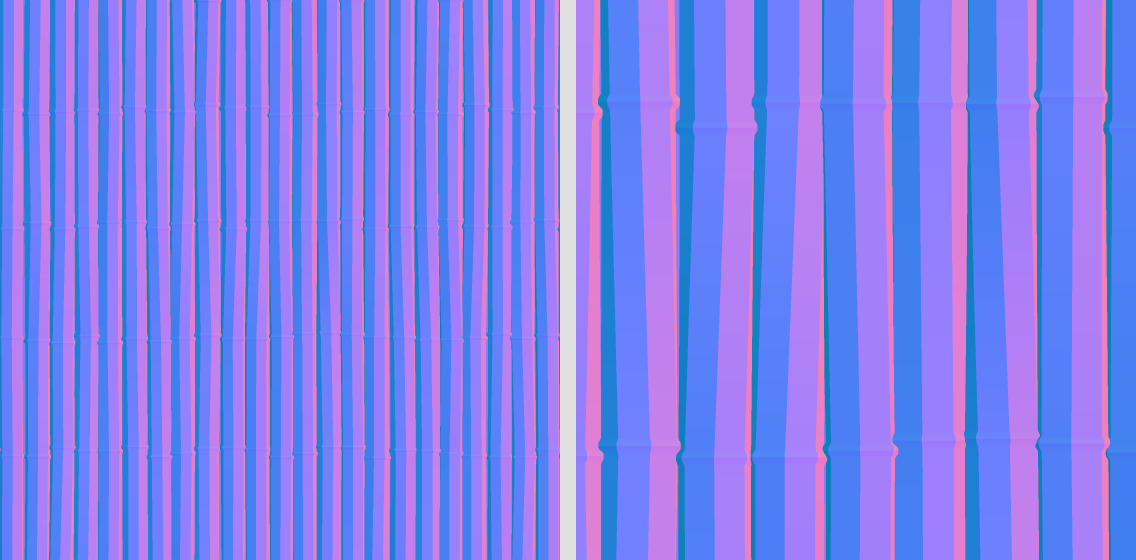
Left: the whole. Right: its middle third, enlarged.
A Shadertoy shader for this texture map:

```glsl
float hash(vec2 p) {
    return fract(sin(dot(p, vec2(127.1, 311.7))) * 43758.5453);
}

// Sideways offset (x) and twist in degrees (y) of a stalk at one of its nodes
vec2 nodePose(float stalk, float node) {
    float half_ = step(2.5, node);
    float lean = hash(vec2(stalk, 31.0)) - 0.5;
    float shift = hash(vec2(stalk, 41.0 + half_)) - 0.5;
    float wobble = hash(vec2(stalk, 53.0 + node)) - 0.5;
    float twist = hash(vec2(stalk, 61.0 + half_)) - 0.5;
    float twistWobble = hash(vec2(stalk, 73.0 + node)) - 0.5;
    return vec2(0.1 * lean + 0.1 * shift + 0.08 * wobble,
                1.0 + 28.0 * twist + 10.0 * twistWobble);
}

float nodeHeight(float stalk, float node) {
    return node + 0.1 * (hash(vec2(stalk, 89.0 + node)) - 0.5);
}

// Height (w) and normal (xyz) of one faceted stalk; p is in stalk pitches and segments
vec4 stalkSurface(vec2 p, float index) {
    float stalk = mod(index, 23.0);
    float nearest = floor(p.y + 0.5);
    float node = floor(p.y - nodeHeight(stalk, nearest) + nearest);
    float low = nodeHeight(stalk, node);
    float high = nodeHeight(stalk, node + 1.0);
    vec2 pose = mix(nodePose(stalk, node), nodePose(stalk, node + 1.0),
                    (p.y - low) / (high - low));

    // Narrow swollen ring at each node
    float above = p.y - low, below = high - p.y;
    float ring = 1.0 - smoothstep(0.006, 0.026, min(above, below));
    float radius = 0.6 + 0.055 * ring;
    float tilt = 0.05 * ring * (above < below ? 1.0 : -1.0)
               + 0.025 * (hash(vec2(stalk, 97.0 + node)) - 0.5);

    // The lowest facet plane bounds the convex prism
    float x = p.x - index - 0.5 - pose.x;
    float height = 10.0, facing = 0.0;
    for (int k = -2; k < 2; k++) {
        float angle = radians(pose.y + 40.0 * (float(k) + 0.5));
        float plane = (radius - x * sin(angle)) / cos(angle);
        if (plane < height) {
            height = plane;
            facing = angle;
        }
    }
    return vec4(normalize(vec3(sin(facing), tilt, cos(facing))), height);
}

// Highest of the neighbouring stalks, or the flat backing between them
vec3 wallNormal(vec2 uv) {
    vec2 p = vec2(uv.x * 23.0, uv.y * 4.9 + 0.06);
    vec4 top = vec4(0.0, 0.0, 1.0, 0.32);
    for (int i = -1; i <= 1; i++) {
        vec4 surface = stalkSurface(p, floor(p.x) + float(i));
        if (surface.w > top.w) top = surface;
    }
    return top.xyz;
}

void mainImage(out vec4 fragColor, in vec2 fragCoord) {
    // Supersampling smooths the facet edges
    vec3 color = vec3(0.0);
    for (int j = 0; j < 3; j++) {
        for (int i = 0; i < 3; i++) {
            vec2 offset = (vec2(i, j) - 1.0) / 3.0;
            color += 0.5 + 0.5 * wallNormal((fragCoord + offset) / iResolution.xy);
        }
    }
    fragColor = vec4(color / 9.0, 1.0);
}
```
